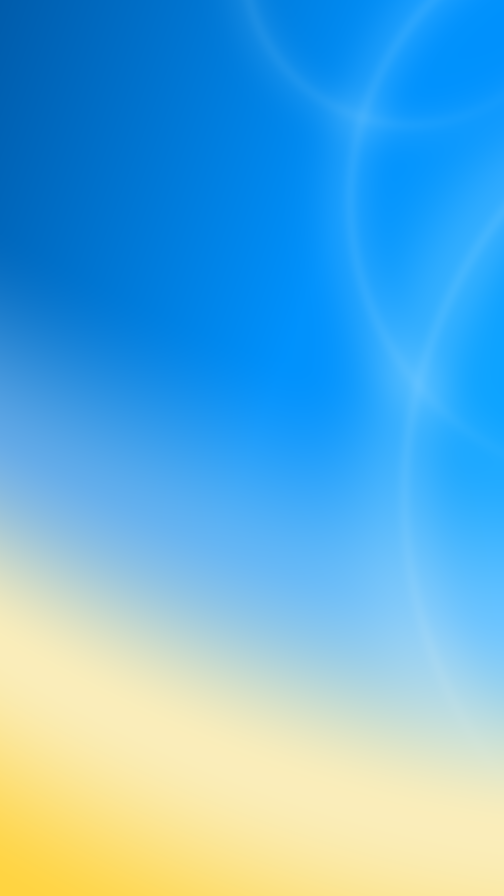
Give the GLSL for this background, as a Shadertoy shader.

```glsl
// Signed distance to a ring's edge: positive outside, negative inside
float ringDistance(vec2 p, vec2 center, float radius) {
    return length(p - center) - radius;
}

// Soft bell falloff around zero
float bell(float d, float width) {
    return exp(-d * d / (width * width));
}

// Halo that spreads by different widths on each side, with a fine bright edge
float arcGlow(float d, float outerWidth, float innerWidth, float edgeStrength) {
    float width = d > 0.0 ? outerWidth : innerWidth;
    return 0.75 * bell(d, width) + edgeStrength * bell(d, 0.014);
}

// Sky falling from deep blue through pale haze to warm sand
vec3 skyGradient(vec2 uv, float level) {
    const vec3 deepBlue = vec3(0.0, 0.36, 0.67);
    const vec3 azure = vec3(0.0, 0.57, 0.99);
    const vec3 cyanBlue = vec3(0.05, 0.64, 1.0);
    const vec3 cream = vec3(0.98, 0.93, 0.73);
    const vec3 gold = vec3(1.0, 0.83, 0.25);

    float light = clamp((0.9 * uv.x + 0.6 * (1.0 - uv.y)) / 0.75, 0.0, 1.0);
    vec3 color = mix(deepBlue, azure, light);
    color = mix(color, cyanBlue, smoothstep(0.6, 1.0, uv.x) * smoothstep(0.95, 0.55, uv.y));

    vec3 haze = mix(vec3(0.42, 0.68, 0.91), vec3(0.45, 0.78, 1.0), uv.x);
    color = mix(color, haze, 1.0 - smoothstep(0.46, 0.75, level));
    color = mix(color, cream, 1.0 - smoothstep(0.28, 0.52, level));
    return mix(color, gold, 1.0 - smoothstep(0.0, 0.28, level));
}

void mainImage(out vec4 fragColor, in vec2 fragCoord) {
    vec2 uv = fragCoord / iResolution.xy;
    vec2 p = fragCoord / iResolution.x;

    // Horizon sinks along a gentle curve toward the right
    float level = uv.y + 0.208 * uv.x * (1.6 - 0.6 * uv.x);
    vec3 color = skyGradient(uv, level);

    // Three light arcs
    float upper = ringDistance(p, vec2(1.262, 1.380), 0.567);
    float lower = ringDistance(p, vec2(1.713, 0.794), 0.910);
    float top = ringDistance(p, vec2(0.815, 1.861), 0.331);

    float upperGlow = 0.24 * arcGlow(upper, 0.065, 0.05, 0.4);
    upperGlow *= smoothstep(0.4, 0.62, uv.y);
    float lowerGlow = 0.42 * arcGlow(lower, 0.12, 0.075, 0.25);
    lowerGlow *= smoothstep(0.06, 0.3, uv.y) * (1.0 - smoothstep(0.8, 1.0, uv.y));
    float topGlow = 0.15 * arcGlow(top, 0.05, 0.04, 0.45);
    topGlow *= 1.0 - 0.5 * smoothstep(0.75, 1.0, uv.x);

    // Brighter spots where arcs cross
    float crossings = 0.14 * bell(length(p - vec2(0.826, 1.02)), 0.07)
                    + 0.07 * bell(length(p - vec2(0.71, 1.55)), 0.06);

    // Light turns whiter near the horizon
    vec3 glowColor = mix(vec3(0.9, 0.94, 0.93), vec3(0.58, 0.84, 1.0),
                         smoothstep(0.35, 0.65, level));
    float glow = 1.0 - (1.0 - upperGlow) * (1.0 - lowerGlow) * (1.0 - topGlow) * (1.0 - crossings);
    color = mix(color, glowColor, glow);

    fragColor = vec4(color, 1.0);
}
```
